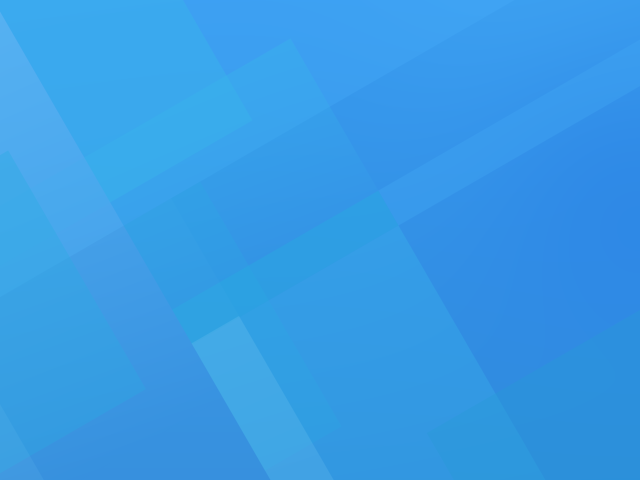
A Shadertoy shader for this background:

```glsl
// Overlapping translucent blue panels on a soft gradient.
// Each panel is a box in a frame tilted by 30 degrees, with feathered
// edges and an opacity that fades along its length.

#define TILT 0.5235988      // panel angle in radians
#define FEATHER 0.7         // edge half width, in pixels
#define FAR 3.0             // a bound beyond the canvas
#define SPINE -0.012        // long edge shared by several panels
#define COLUMN_EDGE 0.484   // right side of the wide column
#define SKY_TOP vec3(0.215, 0.600, 0.935)
#define SKY_LOW vec3(0.185, 0.540, 0.860)
#define LIGHT_BLUE vec3(0.250, 0.650, 0.950)
#define DEEP_BLUE vec3(0.175, 0.525, 0.900)
#define PALE vec3(0.450, 0.770, 0.940)
#define CYAN vec3(0.220, 0.700, 0.920)
#define TEAL vec3(0.160, 0.670, 0.885)

// Coverage of the interval from range.x to range.y
float span(float x, vec2 range) {
    float w = FEATHER / iResolution.y;
    return smoothstep(range.x - w, range.x + w, x)
         * (1.0 - smoothstep(range.y - w, range.y + w, x));
}

// Blend a panel; opacity runs from its upper end to its lower end
void panel(inout vec3 color, vec2 q, vec2 across, vec2 along,
           vec3 tint, vec2 opacity) {
    float top = max(along.x, 0.0);
    float bottom = min(along.y, 1.53);
    float t = clamp((q.y - top) / (bottom - top), 0.0, 1.0);
    float mask = span(q.x, across) * span(q.y, along);
    color = mix(color, tint, mask * mix(opacity.x, opacity.y, t));
}

float glow(vec2 p, vec2 center, float falloff) {
    vec2 d = p - center;
    return exp(-falloff * dot(d, d));
}

// Vertical gradient with a light corner and a deep right side
vec3 backdrop(vec2 p) {
    vec3 color = mix(SKY_TOP, SKY_LOW, p.y);
    color = mix(color, LIGHT_BLUE, 0.85 * glow(p, vec2(1.18, 0.0), 7.0));
    return mix(color, DEEP_BLUE, 0.8 * glow(p, vec2(1.32, 0.43), 7.0));
}

void mainImage(out vec4 fragColor, in vec2 fragCoord) {
    // Height units measured down from the upper left corner
    vec2 p = vec2(fragCoord.x, iResolution.y - fragCoord.y) / iResolution.y;
    float c = cos(TILT), s = sin(TILT);
    vec2 q = vec2(c * p.x - s * p.y, s * p.x + c * p.y);
    vec3 color = backdrop(p);

    // Wide upper veil and the diagonal band on the right
    panel(color, q, vec2(-FAR, FAR), vec2(-FAR, 0.536), LIGHT_BLUE + 0.03, vec2(0.40, 0.30));
    panel(color, q, vec2(COLUMN_EDGE, FAR), vec2(0.738, 0.822), LIGHT_BLUE, vec2(0.40));

    // Wide central column, in three lengths
    vec2 column = vec2(SPINE, COLUMN_EDGE);
    panel(color, q, column, vec2(0.372, 0.738), CYAN, vec2(0.45, 0.10));
    panel(color, q, column, vec2(0.738, 0.822), TEAL, vec2(0.50));
    panel(color, q, column, vec2(0.822, FAR), CYAN, vec2(0.38, 0.30));

    // Bright upper panel
    panel(color, q, vec2(SPINE, 0.330), vec2(-FAR, 0.480), CYAN, vec2(0.50));

    // Slim panels beside the spine
    panel(color, q, vec2(SPINE, 0.172), vec2(0.536, 1.125), TEAL, vec2(0.25));
    panel(color, q, vec2(SPINE, 0.102), vec2(0.536, 0.819), PALE, vec2(0.04));
    panel(color, q, vec2(SPINE, 0.102), vec2(0.819, FAR), PALE, vec2(0.28, 0.18));

    // Left side: pale strip, teal block, cross band and corner
    panel(color, q, vec2(-FAR, SPINE), vec2(-FAR, 0.950), PALE, vec2(0.46, 0.11));
    panel(color, q, vec2(-FAR, SPINE), vec2(0.950, FAR), PALE, vec2(0.11));
    panel(color, q, vec2(-FAR, SPINE), vec2(0.372, 0.480), CYAN, vec2(0.12));
    panel(color, q, vec2(-FAR, -0.142), vec2(0.280, 0.854), TEAL, vec2(0.40, 0.33));
    panel(color, q, vec2(-FAR, -0.421), vec2(-FAR, FAR), PALE, vec2(0.13));

    // Lower right panel
    panel(color, q, vec2(0.319, FAR), vec2(1.226, FAR), vec3(0.15, 0.60, 0.84), vec2(0.40));

    fragColor = vec4(color, 1.0);
}
```
